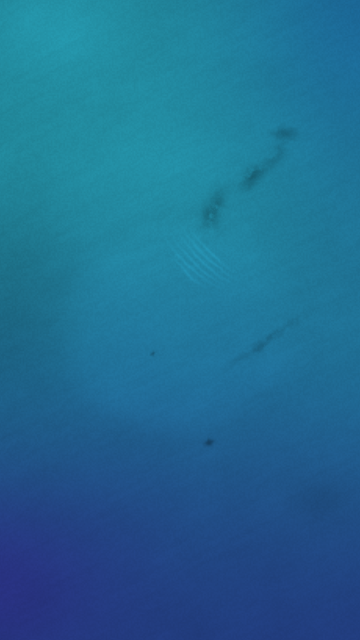
A Shadertoy shader for this background:

```glsl
// Worn teal-to-indigo paper with soft glows, dark scuffs, pale scratches and fine grain.
#define TEAL vec3(0.13, 0.535, 0.61)
#define BLUE vec3(0.12, 0.42, 0.575)
#define INDIGO vec3(0.13, 0.23, 0.49)
#define VIOLET vec3(0.165, 0.175, 0.50)
#define AZURE vec3(0.10, 0.385, 0.59)
#define GRAIN_CELLS 230.0
#define GRAIN_AMOUNT 0.055
#define MOTTLE_AMOUNT 0.06
#define SCUFF_AMOUNT 0.26
#define SCRATCH_COUNT 6

float hash(vec2 p) {
    vec3 q = fract(p.xyx * 0.1031);
    q += dot(q, q.yzx + 33.33);
    return fract((q.x + q.y) * q.z);
}

float noise(vec2 p) {
    vec2 cell = floor(p), f = fract(p);
    f = f * f * (3.0 - 2.0 * f);
    return mix(mix(hash(cell), hash(cell + vec2(1, 0)), f.x),
               mix(hash(cell + vec2(0, 1)), hash(cell + 1.0), f.x), f.y);
}

float fbm(vec2 p) {
    float sum = 0.0, weight = 0.5;
    for (int i = 0; i < 5; i++) {
        sum += weight * noise(p);
        p = mat2(1.6, 1.2, -1.2, 1.6) * p + 7.3;
        weight *= 0.5;
    }
    return sum;
}

vec2 rotate(vec2 p, float angle) {
    float c = cos(angle), s = sin(angle);
    return vec2(c * p.x + s * p.y, c * p.y - s * p.x);
}

// Soft ellipse: one at its centre, fading outward
float glow(vec2 p, vec2 centre, vec2 radius, float angle) {
    vec2 q = rotate(p - centre, angle) / radius;
    return exp(-dot(q, q));
}

// Vertical ramp with tinted corners
vec3 background(vec2 p, vec2 uv) {
    float tone = smoothstep(-0.08, 0.80, uv.y + 0.05 * (fbm(p * 3.0) - 0.5));
    vec3 color = tone < 0.6 ? mix(INDIGO, BLUE, tone / 0.6)
                            : mix(BLUE, TEAL, (tone - 0.6) / 0.4);
    color = mix(color, AZURE, 0.9 * glow(uv, vec2(1.08, 1.02), vec2(0.42, 0.34), 0.0));
    color = mix(color, VIOLET, 0.8 * glow(uv, vec2(-0.05, 0.08), vec2(0.35, 0.15), 0.0));
    color = mix(color, BLUE, 0.4 * glow(uv, vec2(1.05, 0.66), vec2(0.2, 0.25), 0.0));
    return color;
}

// Broad light and dark stains, as a change in brightness
float stains(vec2 p) {
    float light = 0.09 * glow(p, vec2(0.15, 1.70), vec2(0.16, 0.12), 0.0);
    light += 0.06 * glow(p, vec2(0.45, 1.32), vec2(0.32, 0.22), 0.3);
    light -= 0.12 * glow(p, vec2(0.02, 0.91), vec2(0.18, 0.32), 0.0);
    light -= 0.07 * glow(p, vec2(0.88, 0.39), vec2(0.08, 0.06), 0.0);
    float edge = length((p - vec2(0.50, 0.87)) / vec2(0.33, 0.30));
    edge += 0.25 * (fbm(p * 7.0) - 0.5);
    return light + 0.05 * (1.0 - smoothstep(0.80, 1.12, edge));
}

// Dark abrasions broken up by noise, plus two solid specks
float scuffs(vec2 p) {
    vec2 q = p + 0.025 * (vec2(fbm(p * 22.0), fbm(p * 22.0 + 9.0)) - 0.5);
    float marks = 0.8 * glow(q, vec2(0.787, 1.407), vec2(0.032, 0.015), -0.2);
    marks += glow(q, vec2(0.700, 1.285), vec2(0.038, 0.024), 0.6);
    marks += glow(q, vec2(0.593, 1.187), vec2(0.055, 0.023), 1.35);
    marks += 0.5 * glow(q, vec2(0.765, 1.345), vec2(0.050, 0.025), 0.9);
    marks += 0.7 * glow(q, vec2(0.750, 0.835), vec2(0.100, 0.012), 0.58);
    marks *= smoothstep(0.25, 0.60, fbm(p * 32.0));
    marks += 1.2 * glow(q, vec2(0.583, 0.549), vec2(0.012, 0.008), 0.3);
    return marks + 0.9 * glow(q, vec2(0.424, 0.794), vec2(0.007), 0.0);
}

// A fan of slightly curved pale strokes running down to the right
float scratches(vec2 p) {
    vec2 q = rotate(p - vec2(0.555, 1.05), -0.75);
    float sum = 0.0;
    for (int i = 0; i < SCRATCH_COUNT; i++) {
        float k = float(i), offset = (k - 2.5) * 0.017;
        float along = q.x - 0.03 * (hash(vec2(k, 4.0)) - 0.5);
        float across = q.y - offset - 1.2 * along * along + 0.008 * fbm(p * 30.0 + k);
        float len = mix(0.045, 0.085, hash(vec2(k, 8.0)));
        sum += exp(-pow(along / len, 2.0) - pow(across / 0.0045, 2.0));
    }
    return sum;
}

void mainImage(out vec4 fragColor, in vec2 fragCoord) {
    vec2 uv = fragCoord / iResolution.xy;
    vec2 p = fragCoord / iResolution.x;

    vec3 color = background(p, uv);
    float light = 1.0 + stains(p) + 0.10 * scratches(p);
    light -= SCUFF_AMOUNT * scuffs(p);

    // Mottling, slanted fibres and paper grain
    light += MOTTLE_AMOUNT * (fbm(p * 9.0) - 0.48);
    light += 0.05 * (fbm(rotate(p, 0.45) * vec2(12.0, 70.0)) - 0.48);
    light += GRAIN_AMOUNT * (noise(p * GRAIN_CELLS) - 0.5);

    fragColor = vec4(color * light, 1.0);
}
```
